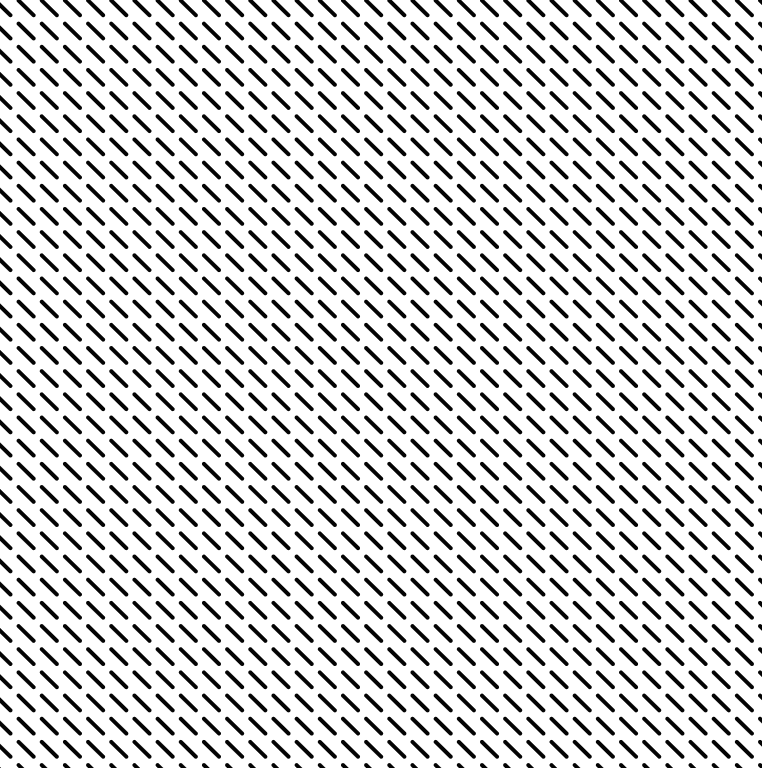
A WebGL 2 fragment shader for this pattern:

```glsl
#version 300 es
precision highp float;

#define PITCH 0.03017
#define ANCHOR vec2(0.0340, 0.9596)
#define HALF_DASH vec2(0.0098, -0.0096)
#define RADIUS 0.0026
#define INK vec3(0.01)
#define PAPER vec3(1.0)

uniform vec2 u_resolution;
out vec4 fragColor;

// Distance to a round-capped dash centred on the origin
float dashDistance(vec2 p, vec2 halfDash, float radius) {
    float along = clamp(dot(p, halfDash) / dot(halfDash, halfDash), -1.0, 1.0);
    return length(p - halfDash * along) - radius;
}

void main() {
    // Canvas height is one unit
    float pixel = 1.0 / u_resolution.y;
    vec2 uv = gl_FragCoord.xy * pixel;

    // Square grid with one dash in the middle of each cell
    vec2 cell = (fract((uv - ANCHOR) / PITCH + 0.5) - 0.5) * PITCH;
    float dist = dashDistance(cell, HALF_DASH, RADIUS);

    // Edge smoothed over about one pixel
    float coverage = clamp(0.5 - dist / pixel, 0.0, 1.0);
    fragColor = vec4(mix(PAPER, INK, coverage), 1.0);
}
```
